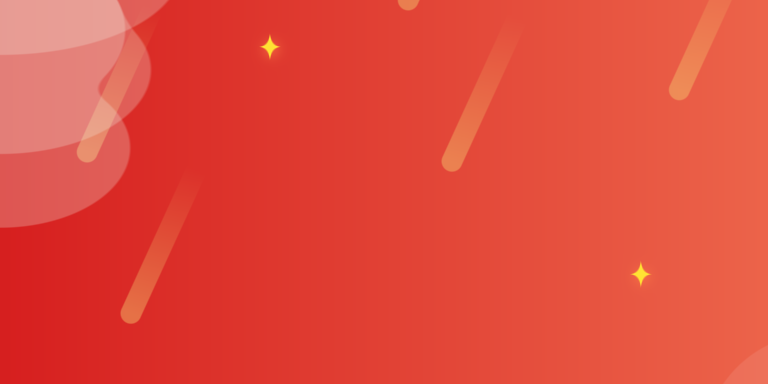
This background is drawn by a WebGL 1 fragment shader. Its source:

```glsl
precision highp float;
// Festive red backdrop with fading streaks, glowing sparkles and layered clouds.
uniform vec2 u_resolution;

// Smooth coverage of a shape from its signed distance
float fill(float d) {
  float px = 1.0 / u_resolution.y;
  return 1.0 - smoothstep(-px, px, d);
}

// Approximate signed distance to an ellipse
float ellipse(vec2 p, vec2 radii) {
  return (length(p / radii) - 1.0) * min(radii.x, radii.y);
}

// Union with a rounded notch
float smoothUnion(float a, float b, float k) {
  float h = max(k - abs(a - b), 0.0) / k;
  return min(a, b) - h * h * k * 0.25;
}

// Slanted capsule that fades from its head to its tail
float streak(vec2 p) {
  const float reach = 0.41;
  vec2 dir = vec2(0.416, 0.909);
  float along = clamp(dot(p, dir), 0.0, reach);
  return 0.45 * (1.0 - along / reach) * fill(length(p - dir * along) - 0.027);
}

// Four-pointed star with concave sides
float sparkle(vec2 p) {
  vec2 s = sqrt(abs(p) / vec2(0.031, 0.042));
  return fill((s.x + s.y - 1.0) * 0.02);
}

void main() {
  vec2 p = gl_FragCoord.xy / u_resolution.y;
  float across = gl_FragCoord.x / u_resolution.x;

  // Horizontal gradient
  vec3 color = mix(vec3(0.84, 0.12, 0.12), vec3(0.925, 0.39, 0.29), across);

  // Pale disc in the lower right corner
  float disc = fill(length(p - vec2(2.135, -0.172)) - 0.305);
  color = mix(color, vec3(1.0), 0.09 * disc);

  // Streaks: three curved columns of two
  for (int i = 0; i < 3; i++) {
    for (int j = 0; j < 2; j++) {
      float c = float(i);
      float bend = c * (c - 1.0);
      vec2 head = vec2(0.227 + 0.836 * c - 0.122 * bend,
                       0.604 + 0.396 * c - 0.105 * bend);
      head += float(j) * vec2(0.114, -0.42);
      color = mix(color, vec3(0.96, 0.78, 0.43), streak(p - head));
    }
  }

  // Sparkles with a soft glow slightly below each
  for (int i = 0; i < 2; i++) {
    vec2 q = p - mix(vec2(0.703, 0.878), vec2(1.669, 0.286), float(i));
    vec2 g = q - vec2(0.003, -0.006);
    float glow = 0.4 * exp(-dot(g, g) / 0.0007);
    color = mix(color, vec3(1.0, 0.5, 0.28), glow);
    color = mix(color, vec3(1.0, 0.89, 0.2), sparkle(q));
  }

  // Three translucent cloud layers in the upper left corner
  float crown = ellipse(p - vec2(0.0, 0.922), vec2(0.326, 0.221));
  float low = ellipse(p - vec2(0.0, 0.615), vec2(0.339, 0.208));
  float middle = ellipse(p - vec2(0.0, 0.818), vec2(0.393, 0.219));
  float top = ellipse(p - vec2(0.0, 1.078), vec2(0.469, 0.221));
  vec3 cloud = vec3(0.95, 0.92, 0.87);
  color = mix(color, cloud, 0.27 * fill(smoothUnion(low, crown, 0.045)));
  color = mix(color, cloud, 0.27 * fill(smoothUnion(middle, crown, 0.02)));
  color = mix(color, cloud, 0.27 * fill(top));

  gl_FragColor = vec4(color, 1.0);
}
```
